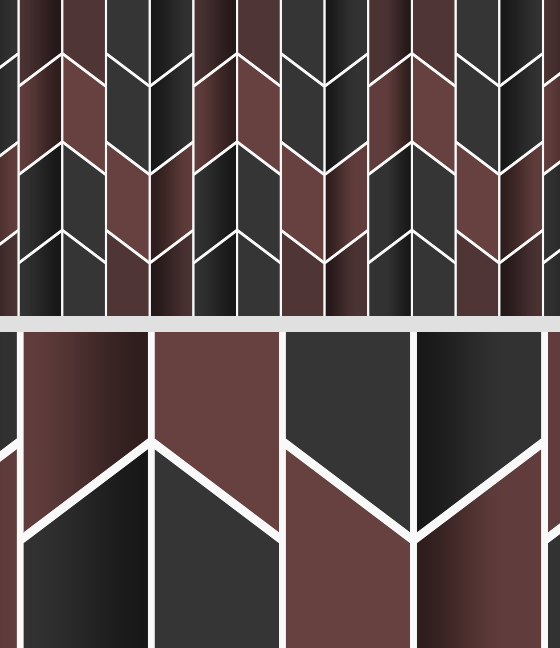
Top: the whole. Bottom: its middle third, enlarged.
Write a WebGL 1 fragment shader that draws this pattern.

```glsl
precision highp float;
uniform vec2 u_resolution;

// Antialiased stroke coverage at a distance from its centre line
float stroke(float dist, float halfWidth) {
    float pixel = 1.0 / u_resolution.y;
    return 1.0 - smoothstep(-0.5 * pixel, 0.5 * pixel, abs(dist) - halfWidth);
}

void main() {
    vec2 p = gl_FragCoord.xy / u_resolution.y;
    float depth = 1.0 - p.y;
    float columnWidth = 0.1383;
    float rowHeight = 0.2796;

    // Vertical strips: every group of four has two rising and two falling slants
    float across = (p.x - 0.0588) / columnWidth;
    float column = floor(across);
    float x = across - column;
    float phase = mod(column, 4.0);
    bool rising = phase < 0.5 || phase > 2.5;
    bool leftPair = phase < 1.5;

    // Slanted rows inside each strip
    float slant = rising ? 1.0 - x : x;
    float down = (depth - 0.169 - 0.1045 * slant) / rowHeight;
    float row = floor(down);

    // Row pairs alternate between red and charcoal, offset by strip pair
    bool upperPair = mod(row + 1.0, 4.0) < 1.5;
    bool outerRow = mod(row + 2.0, 4.0) < 1.5;
    bool isRed = leftPair == upperPair;
    outerRow = mod(row, 4.0) > 1.5;
    vec3 red = outerRow ? vec3(0.312, 0.208, 0.212) : vec3(0.402, 0.255, 0.25);
    vec3 color = isRed ? red : vec3(0.208);

    // Fold shadow on rising strips, tighter around the eighth strip
    if (rising) {
        float towardFold = leftPair ? x : 1.0 - x;
        float start = 0.35 * exp(-0.3 * (column - 8.0) * (column - 8.0));
        color *= mix(0.94, 0.44, smoothstep(start, 1.02, towardFold));
    }

    // White seams
    float verticalSeam = stroke((x - floor(x + 0.5)) * columnWidth, 0.0036);
    float slantDistance = (down - floor(down + 0.5)) * rowHeight * 0.798;
    float seam = max(verticalSeam, stroke(slantDistance, 0.0046));
    gl_FragColor = vec4(mix(color, vec3(0.975), seam), 1.0);
}
```
